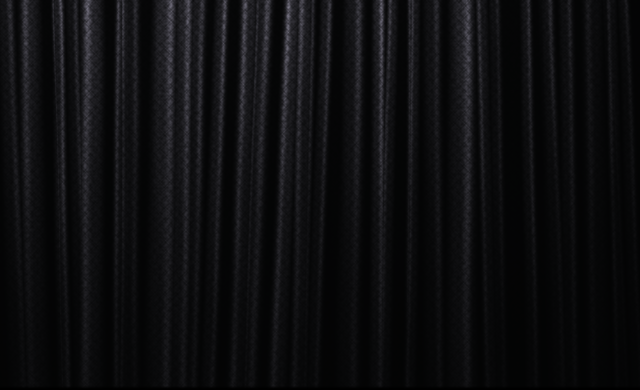
Write a Shadertoy shader that draws this texture.

```glsl
// A black stage curtain: hash-jittered vertical folds, each a soft body with a
// satin ridge, plus narrow pleats, under light fading downward and to the right.
// A fine double-thread diamond weave and gradient noise texture the cloth.

const float FOLDS = 30.0;
const float PLEATS = 9.0;
const float WEAVE_ACROSS = 60.0;
const vec3 SHADOW = vec3(0.012, 0.014, 0.015);
const vec3 SHEEN = vec3(0.345, 0.335, 0.380);

float hash(float n) {
    return fract(sin(n * 91.345) * 4758.54);
}

vec2 gradientAt(vec2 cell) {
    float angle = 6.2832 * hash(dot(cell, vec2(1.27, 3.71)));
    return vec2(cos(angle), sin(angle));
}

// Gradient noise, roughly -0.7 to 0.7
float gradientNoise(vec2 p) {
    vec2 i = floor(p);
    vec2 f = p - i;
    vec2 u = f * f * f * (f * (f * 6.0 - 15.0) + 10.0);
    vec2 e = vec2(0.0, 1.0);
    float low = mix(dot(gradientAt(i), f),
                    dot(gradientAt(i + e.yx), f - e.yx), u.x);
    float high = mix(dot(gradientAt(i + e), f - e),
                     dot(gradientAt(i + e.yy), f - e.yy), u.x);
    return mix(low, high, u.y);
}

// Brightness of one fold across its width; the ridge sits toward one side
float foldProfile(float d, float side) {
    float body = 1.0 - smoothstep(0.4, 1.6, abs(d));
    float r = (d - side * 0.5) / 0.36;
    return 0.36 * body + 0.62 * exp(-r * r);
}

// Brightest of a row of folds; the middle ones swing left as they hang
float foldRow(vec2 uv, float count, float seed, float minWidth, float maxWidth) {
    float brightness = 0.0;
    float drop = 1.0 - uv.y;
    for (float i = 0.0; i < count; i++) {
        float id = i + seed;
        float jitter = 0.6 * (hash(id + 2.3) - 0.5);
        float top = (i + 0.5 + jitter) / count;
        float lean = 0.018 * cos(6.2832 * (top - 0.93));
        lean += 0.016 * (hash(id + 37.1) - 0.5);
        float sway = 0.003 * gradientNoise(vec2(id * 3.7, uv.y * 1.8));
        float center = top + lean * drop + sway;
        float width = mix(minWidth, maxWidth, hash(id + 71.9));
        width *= 1.0 + 0.2 * drop;
        float strength = mix(0.35, 1.0, hash(id + 113.7));
        float side = hash(id + 151.3) < 0.35 ? -1.0 : 1.0;
        float fold = strength * foldProfile((uv.x - center) / width, side);
        brightness = max(brightness, fold);
    }
    return brightness;
}

// Dark diagonal thread pairs in a diamond lattice: 1 on a thread
float diamondWeave(vec2 p) {
    vec2 diagonal = vec2(p.x + p.y, p.x - p.y);
    vec2 dist = abs(abs(fract(diagonal) - 0.5) - 0.14);
    vec2 aa = fwidth(diagonal);
    vec2 thread = 1.0 - smoothstep(vec2(0.02), vec2(0.07) + 0.6 * aa, dist);
    return 0.5 * (thread.x + thread.y);
}

// Overhead light, strongest left of centre
float stageLight(vec2 uv) {
    float vertical = mix(0.18, 1.0, pow(uv.y, 1.6));
    float spot = 0.86 + 0.30 * exp(-pow((uv.x - 0.33) / 0.24, 2.0));
    float rightFade = 1.0 - 0.65 * smoothstep(0.72, 1.0, uv.x);
    return vertical * spot * rightFade;
}

void mainImage(out vec4 fragColor, in vec2 fragCoord) {
    vec2 uv = fragCoord / iResolution.xy;
    vec2 p = fragCoord / iResolution.x;

    // Broad folds, narrow pleats and faint light in the troughs
    float folds = foldRow(uv, FOLDS, 0.0, 0.006, 0.016);
    float pleats = foldRow(uv, PLEATS, 211.0, 0.004, 0.008);
    float shade = max(folds, 0.55 * pleats) + 0.03;
    shade *= stageLight(uv);
    shade *= 1.0 + 0.35 * gradientNoise(vec2(uv.x * 75.0, uv.y * 3.0));

    // Weave and fine grain
    vec2 bend = vec2(0.15 * gradientNoise(uv * vec2(24.0, 4.0)), 0.0);
    shade *= 1.12 - 0.34 * diamondWeave(p * WEAVE_ACROSS + bend);
    shade *= 1.0 + 0.45 * gradientNoise(p * 230.0);

    // Satin reflection over the black cloth
    vec3 color = SHADOW + SHEEN * shade;

    // Dark hem along the floor
    color *= smoothstep(0.002, 0.012, uv.y);
    fragColor = vec4(color, 1.0);
}
```
